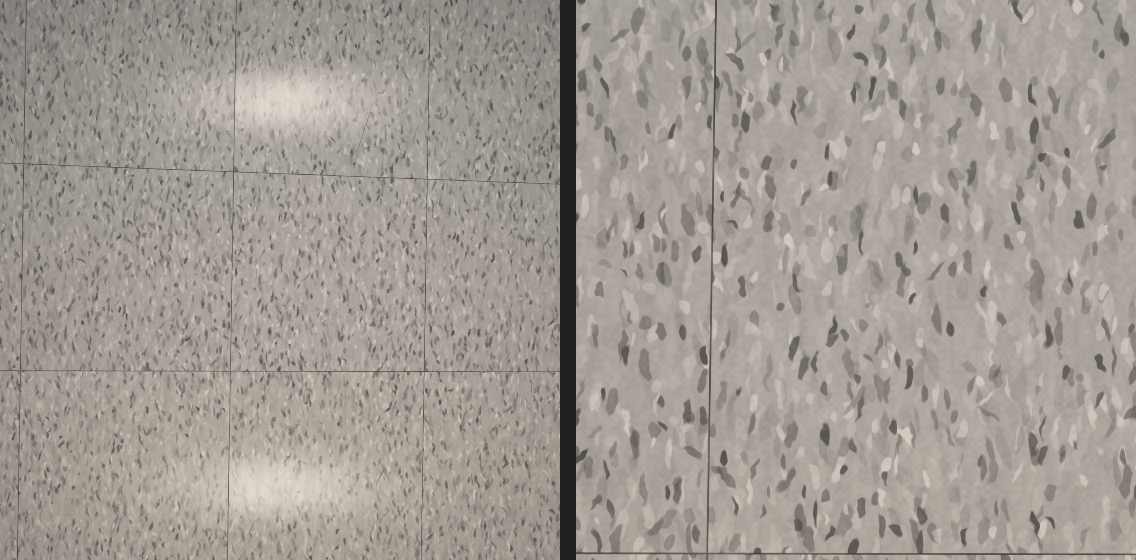
Left: the whole. Right: its middle third, enlarged.
A WebGL 2 fragment shader for this texture:

```glsl
#version 300 es
precision highp float;

uniform vec2 u_resolution;
out vec4 fragColor;

const vec3 SEAM_COLOR = vec3(0.23, 0.21, 0.19);
const vec3 GLOSS_COLOR = vec3(0.93, 0.90, 0.86);
const vec3 COOL_TINT = vec3(1.0, 0.968, 0.930);
const vec3 WARM_TINT = vec3(1.0, 0.950, 0.895);

// Integer hash: four random values per cell and seed
vec4 hash4(vec2 cell, float seed) {
    uvec4 h = uvec4(ivec4(ivec2(cell), int(seed), 17));
    h = h * 1664525u + 1013904223u;
    for (int i = 0; i < 2; i++) {
        h.x += h.y * h.w;
        h.y += h.z * h.x;
        h.z += h.x * h.y;
        h.w += h.y * h.z;
        h ^= h >> 16u;
    }
    return vec4(h >> 8u) / 16777216.0;
}

float valueNoise(vec2 p, float seed) {
    vec2 cell = floor(p);
    vec2 f = fract(p);
    f = f * f * (3.0 - 2.0 * f);
    float low = mix(hash4(cell, seed).x, hash4(cell + vec2(1, 0), seed).x, f.x);
    float high = mix(hash4(cell + vec2(0, 1), seed).x, hash4(cell + vec2(1, 1), seed).x, f.x);
    return mix(low, high, f.y);
}

// Strongest upright chip covering p, one candidate per grid cell
float flecks(vec2 p, vec2 grid, vec2 size, float density, float seed, float pixel) {
    vec2 home = floor(p / grid);
    float strength = 0.0;
    for (int y = -1; y <= 1; y++) {
        for (int x = -1; x <= 1; x++) {
            vec2 cell = home + vec2(x, y);
            vec4 r = hash4(cell, seed);
            vec4 s = hash4(cell, seed + 501.0);
            if (r.z > density) continue;
            vec2 q = p - (cell + r.xy) * grid;
            float tilt = (r.w - 0.5) * (s.w > 0.85 ? 2.0 : 0.75);
            q = mat2(cos(tilt), sin(tilt), -sin(tilt), cos(tilt)) * q;
            vec2 radius = size * mix(vec2(0.45), vec2(1.15), s.xy);
            q.x += q.y * q.y / radius.y * (s.w - 0.5) * 0.4;
            float edge = (length(q / radius) - 1.0) * radius.x;
            float cover = 1.0 - smoothstep(-0.8 * pixel, 0.8 * pixel, edge);
            strength = max(strength, cover * mix(0.2, 1.0, s.z));
        }
    }
    return strength;
}

float lineMask(float dist, float halfWidth, float pixel) {
    return 1.0 - smoothstep(halfWidth - 0.5 * pixel, halfWidth + 0.6 * pixel, dist);
}

float scratch(vec2 p, vec2 a, vec2 b, float pixel) {
    vec2 along = b - a;
    float t = clamp(dot(p - a, along) / dot(along, along), 0.0, 1.0);
    return lineMask(length(p - a - along * t), 0.0005, pixel);
}

float glow(vec2 p, vec2 center, vec2 radius) {
    vec2 q = (p - center) / radius;
    return exp(-q.x * q.x - pow(abs(q.y), 2.6));
}

// Column and row coordinates under slight perspective; seams at integers
vec2 tileCoord(vec2 p) {
    float t = p.x - 0.016 * (p.y - 0.5) - 0.039;
    float lower = 0.338 - 0.002 * p.x;
    float upper = 0.709 - 0.038 * p.x;
    return vec2(t * (2.55 + 0.31 * t), (p.y - lower) / (upper - lower));
}

void main() {
    vec2 uv = gl_FragCoord.xy / u_resolution;
    float pixel = 1.0 / min(u_resolution.x, u_resolution.y);

    // Tiles: two horizontal seams, three vertical seams
    vec2 grid = tileCoord(uv);
    vec2 seam = clamp(round(grid), vec2(0.0), vec2(2.0, 1.0));
    vec2 seamDist = abs(grid - seam) * vec2(0.36, 0.355);
    vec2 tile = vec2(floor(grid.x), clamp(floor(grid.y), -1.0, 1.0));
    vec4 tileRandom = hash4(tile, 3.0);
    float tileSeed = floor(tileRandom.x * 9000.0);

    // Chips: alternating dark and light layers, broad and faint to small and strong
    vec2 wobble = vec2(valueNoise(uv * 260.0, 5.0), valueNoise(uv * 260.0, 6.0)) - 0.5;
    vec2 chipPos = uv + wobble * vec2(0.0022, 0.0036);
    float albedo = 1.0;
    for (int i = 0; i < 6; i++) {
        float level = float(i / 2) / 2.0;
        bool dark = i % 2 == 1;
        vec2 cellSize = mix(vec2(0.015, 0.024), vec2(0.0098, 0.0155), level);
        vec2 chipSize = mix(vec2(0.0040, 0.0115), vec2(0.0023, 0.0066), level);
        float chip = flecks(chipPos, cellSize, chipSize, mix(0.6, 0.34, level), tileSeed + float(i) * 37.0, pixel);
        float tone = dark ? mix(0.92, 0.53, level) : mix(1.05, 1.20, level);
        albedo = mix(albedo, tone, chip);
    }

    // Fine grain, upright streaks and tile tone
    albedo += 0.06 * (valueNoise(uv * 420.0, 11.0) - 0.5);
    albedo += 0.06 * (valueNoise(uv * vec2(190.0, 45.0), 12.0) - 0.5);
    albedo += 0.03 * (tileRandom.y - 0.5);

    // Room light, dimmer and cooler toward the top corners
    vec2 offset = uv - vec2(0.53, 0.36);
    float light = 0.685 - dot(offset * offset, vec2(0.27, 0.24));
    vec3 color = albedo * light * mix(WARM_TINT, COOL_TINT, smoothstep(0.1, 0.8, uv.y));

    // Two lamp reflections with a wide soft halo, broken where the tiles tilt
    float gloss = glow(uv, vec2(0.500, 0.818), vec2(0.165, 0.052));
    gloss += glow(uv, vec2(0.485, 0.130), vec2(0.165, 0.054));
    gloss *= tile.x < 1.0 ? 0.72 : 1.0;
    gloss += 0.12 * glow(uv, vec2(0.48, 0.82), vec2(0.26, 0.10));
    gloss += 0.12 * glow(uv, vec2(0.47, 0.13), vec2(0.26, 0.10));
    gloss *= 0.82 + 0.28 * valueNoise(uv * vec2(150.0, 25.0), 21.0);
    color = mix(color, GLOSS_COLOR, clamp(gloss * 0.70, 0.0, 0.80));

    // Scuffs and specks of dirt
    float wear = scratch(uv, vec2(0.638, 0.73), vec2(0.661, 0.80), pixel);
    wear += scratch(uv, vec2(0.672, 0.135), vec2(0.686, 0.162), pixel);
    wear += flecks(uv, vec2(0.08), vec2(0.0025), 0.10, 77.0, pixel);
    color = mix(color, SEAM_COLOR, min(wear, 1.0) * 0.45);

    // Seams with uneven dirt
    float dirt = 0.55 + 0.35 * valueNoise(uv * 45.0, 31.0);
    float joint = max(lineMask(seamDist.x, 0.0005, pixel), lineMask(seamDist.y, 0.0005, pixel));
    color = mix(color, SEAM_COLOR, joint * dirt);

    fragColor = vec4(color, 1.0);
}
```
